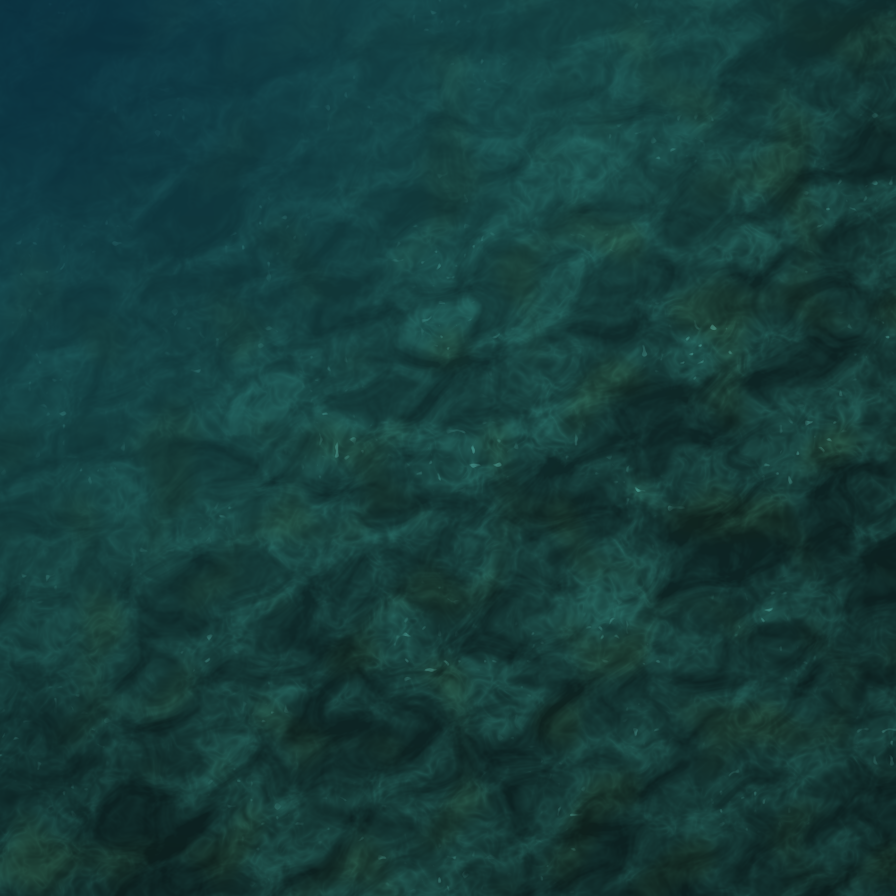
Reproduce this texture procedurally as a WebGL 2 fragment shader.

```glsl
#version 300 es
precision highp float;

uniform vec2 u_resolution;
out vec4 fragColor;

vec2 gradientAt(vec2 cell) {
  vec3 h = fract(cell.xyx * vec3(0.1031, 0.1030, 0.0973));
  h += dot(h, h.yzx + 33.33);
  float angle = 6.2832 * fract((h.x + h.y) * h.z);
  return vec2(cos(angle), sin(angle));
}

float gradientNoise(vec2 p) {
  vec2 i = floor(p), f = fract(p);
  vec2 u = f * f * f * (f * (f * 6.0 - 15.0) + 10.0);
  vec2 e = vec2(1.0, 0.0);
  float bottom = mix(dot(gradientAt(i), f), dot(gradientAt(i + e), f - e), u.x);
  float top = mix(dot(gradientAt(i + e.yx), f - e.yx), dot(gradientAt(i + 1.0), f - 1.0), u.x);
  return mix(bottom, top, u.y);
}

float fbm(vec2 p) {
  float sum = 0.0, amplitude = 0.5;
  for (int octave = 0; octave < 5; octave++) {
    sum += amplitude * gradientNoise(p);
    p = mat2(1.6, 1.2, -1.2, 1.6) * p + 17.3;
    amplitude *= 0.6;
  }
  return sum;
}

// Lumpy growth, drawn out along a slope rising to the right
float clumpHeight(vec2 uv) {
  vec2 p = mat2(0.89, -0.45, 0.45, 0.89) * uv * vec2(8.5, 12.5);
  vec2 warp = vec2(gradientNoise(p * 1.7 + 4.1), gradientNoise(p * 1.7 + 31.7));
  return fbm(p + 0.45 * warp);
}

// Thin curled fronds along the zero lines of warped noise
float fronds(vec2 uv) {
  vec2 curl = vec2(gradientNoise(uv * 38.0 + 9.0), gradientNoise(uv * 38.0 + 52.0));
  vec2 p = uv + 0.014 * curl;
  float coarse = 1.0 - 2.0 * abs(gradientNoise(p * 48.0));
  float fine = 1.0 - 2.0 * abs(gradientNoise(p * 96.0 + 7.0));
  return 0.6 * coarse + 0.4 * fine - 0.6;
}

void main() {
  vec2 uv = gl_FragCoord.xy / u_resolution;

  // Relief lit from above, with dark hollows below the ledges
  float height = clumpHeight(uv);
  float relief = height - clumpHeight(uv + vec2(-0.006, 0.018));
  float crest = smoothstep(-0.2, 0.25, height + 0.4 * relief);
  float tone = 0.36 + 0.8 * height + 0.38 * relief;
  tone += fronds(uv) * mix(0.12, 0.42, crest);
  tone += 0.22 * gradientNoise(uv * 3.5 + 21.0);
  tone = clamp(tone, 0.04, 1.15);

  vec3 seabed = mix(vec3(0.045, 0.13, 0.13), vec3(0.15, 0.40, 0.37), tone);
  float mossy = smoothstep(0.0, 0.5, gradientNoise(uv * 13.0 + 63.0));
  seabed *= mix(vec3(1.0), vec3(1.18, 0.98, 0.86), mossy);

  // Pale flecks on the raised parts
  float patches = smoothstep(0.0, 0.3, gradientNoise(uv * 9.0 + 80.0));
  float fleck = smoothstep(0.34, 0.52, gradientNoise(uv * 105.0 + 3.0));
  seabed += vec3(0.12, 0.20, 0.19) * fleck * patches * crest;

  // Pool of light fading toward the edges
  float reach = length((uv - vec2(0.5, 0.62)) * vec2(0.9, 0.8));
  seabed *= mix(1.13, 0.88, smoothstep(0.05, 0.65, reach));

  // Water haze thickening toward the upper left
  float depth = 0.8 * uv.y - 0.6 * uv.x + 0.06 * gradientNoise(uv * 4.0 + 40.0);
  float haze = 0.82 * smoothstep(-0.1, 0.75, depth);
  float corner = smoothstep(0.75, 0.0, distance(uv, vec2(0.0, 1.05)));
  vec3 water = mix(vec3(0.09, 0.325, 0.335), vec3(0.035, 0.20, 0.27), corner);
  fragColor = vec4(mix(seabed, water, haze), 1.0);
}
```
